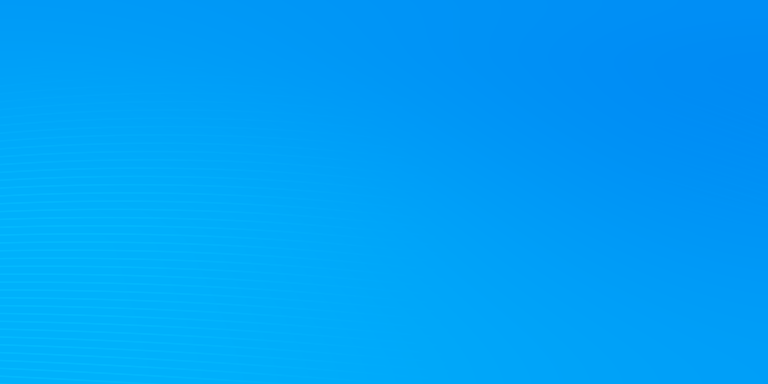
Write a Shadertoy shader that draws this background.

```glsl
// Draws a smooth azure gradient with fine curved light lines fading in from the left.

const float LINE_COUNT = 49.0;
const vec3 LINE_TINT = vec3(0.012, 0.030, 0.010);

// Green level: bright lower left, deep blue upper right
float greenLevel(vec2 uv) {
    float left = mix(0.695, 0.600, smoothstep(0.35, 1.10, uv.y));
    float right = mix(0.620, 0.545, smoothstep(0.0, 0.80, uv.y));
    right += 0.012 * smoothstep(0.82, 1.0, uv.y);
    float across = smoothstep(0.0, 1.0, uv.x - 0.08 * (1.0 - uv.y));
    return mix(left, right, across);
}

// Blue follows green gently across the range
vec3 azure(float green) {
    return vec3(0.0, green, 0.96 + 0.18 * (green - 0.56));
}

// Height at which the curve through uv meets the left edge
float curveHeight(vec2 uv) {
    float x = uv.x;
    return (uv.y + 0.10 * x + 0.05 * x * x) / (1.0 + 0.40 * x - 0.50 * x * x);
}

// Thin, antialiased line at every whole number of phase
float repeatedLine(float phase, float halfWidth) {
    float distanceToLine = abs(fract(phase + 0.5) - 0.5);
    float blur = max(fwidth(phase), 0.001);
    return 1.0 - smoothstep(halfWidth, halfWidth + blur, distanceToLine);
}

// Strong at lower left, with a faint echo at the right edge
float lineStrength(vec2 uv) {
    float left = 1.0 - smoothstep(0.05, 0.62, uv.x);
    left *= 1.0 - smoothstep(0.42, 0.90, uv.y);
    float echo = smoothstep(0.78, 1.0, uv.x);
    echo *= smoothstep(0.35, 0.50, uv.y) * (1.0 - smoothstep(0.65, 0.85, uv.y));
    return left + 0.15 * echo;
}

void mainImage(out vec4 fragColor, in vec2 fragCoord) {
    vec2 uv = fragCoord / iResolution.xy;
    vec3 color = azure(greenLevel(uv));

    // Curved line field
    float line = repeatedLine(curveHeight(uv) * LINE_COUNT, 0.04);
    color += LINE_TINT * line * lineStrength(uv);

    fragColor = vec4(clamp(color, 0.0, 1.0), 1.0);
}
```
